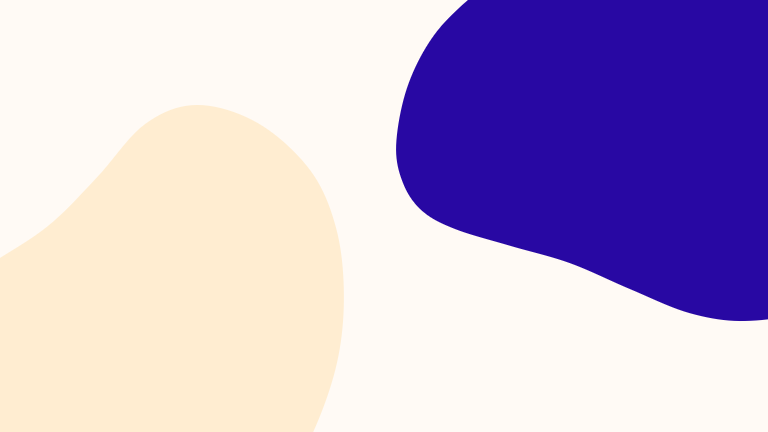
Give the GLSL for this background, as a Shadertoy shader.

```glsl
const vec3 CREAM = vec3(1.00, 0.98, 0.96);
const vec3 PEACH = vec3(1.00, 0.93, 0.82);
const vec3 INDIGO = vec3(0.155, 0.03, 0.64);

const int KNOTS = 16;  // knots in each closed outline
const int STEPS = 10;  // straight pieces between two knots

// Outline knots, in units of the canvas height
const vec2 PEACH_BLOB[KNOTS] = vec2[KNOTS](
    vec2(-0.127, 0.329), vec2(0.000, 0.403), vec2(0.116, 0.481), vec2(0.225, 0.590),
    vec2(0.336, 0.713), vec2(0.456, 0.757), vec2(0.597, 0.715), vec2(0.718, 0.606),
    vec2(0.778, 0.472), vec2(0.796, 0.317), vec2(0.780, 0.160), vec2(0.725, 0.000),
    vec2(0.648, -0.134), vec2(0.231, -0.181), vec2(-0.231, -0.134), vec2(-0.255, 0.236));

const vec2 INDIGO_BLOB[KNOTS] = vec2[KNOTS](
    vec2(1.192, 1.083), vec2(1.083, 1.000), vec2(1.000, 0.912), vec2(0.942, 0.796),
    vec2(0.917, 0.664), vec2(0.933, 0.576), vec2(0.977, 0.512), vec2(1.053, 0.470),
    vec2(1.181, 0.431), vec2(1.319, 0.391), vec2(1.458, 0.331), vec2(1.597, 0.275),
    vec2(1.725, 0.257), vec2(1.852, 0.282), vec2(1.968, 0.375), vec2(1.968, 1.083));

// Catmull-Rom curve from b to c
vec2 spline(vec2 a, vec2 b, vec2 c, vec2 d, float t) {
    vec2 linear = c - a;
    vec2 square = 2.0 * a - 5.0 * b + 4.0 * c - d;
    vec2 cubic = 3.0 * (b - c) + d - a;
    return b + 0.5 * t * (linear + t * (square + t * cubic));
}

// Signed distance to a closed spline, negative inside
float blobDistance(vec2 p, vec2 knots[KNOTS]) {
    float nearest = 1e6;
    float side = 1.0;
    vec2 start = knots[0];
    for (int i = 0; i < KNOTS; i++) {
        vec2 a = knots[(i + KNOTS - 1) % KNOTS];
        vec2 b = knots[i];
        vec2 c = knots[(i + 1) % KNOTS];
        vec2 d = knots[(i + 2) % KNOTS];
        for (int j = 1; j <= STEPS; j++) {
            vec2 end = spline(a, b, c, d, float(j) / float(STEPS));
            vec2 edge = end - start;
            vec2 toPoint = p - start;
            vec2 gap = toPoint - edge * clamp(dot(toPoint, edge) / dot(edge, edge), 0.0, 1.0);
            nearest = min(nearest, dot(gap, gap));

            // Flip the side at each crossing to the right of the point
            bool spans = (start.y > p.y) != (end.y > p.y);
            if (spans && toPoint.x < edge.x * toPoint.y / edge.y) side = -side;
            start = end;
        }
    }
    return side * sqrt(nearest);
}

// Coverage of a shape with a one-pixel soft edge
float coverage(float dist) {
    return clamp(0.5 - dist * iResolution.y, 0.0, 1.0);
}

void mainImage(out vec4 fragColor, in vec2 fragCoord) {
    vec2 p = fragCoord / iResolution.y;
    vec3 color = CREAM;
    color = mix(color, PEACH, coverage(blobDistance(p, PEACH_BLOB)));
    color = mix(color, INDIGO, coverage(blobDistance(p, INDIGO_BLOB)));
    fragColor = vec4(color, 1.0);
}
```
